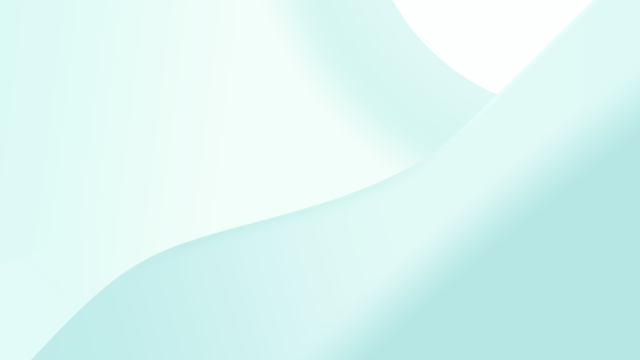
A Shadertoy shader for this background:

```glsl
const vec3 IVORY = vec3(0.949, 0.995, 0.978);
const vec3 MINT = vec3(0.862, 0.980, 0.962);
const vec3 MIST = vec3(0.890, 0.984, 0.971);
const vec3 RING = vec3(0.838, 0.966, 0.950);
const vec3 RING_INNER = vec3(0.870, 0.974, 0.964);
const vec3 DISC = vec3(0.990, 1.000, 0.996);
const vec3 FOLD_DARK = vec3(0.750, 0.925, 0.918);
const vec3 FOLD_LIGHT = vec3(0.885, 0.980, 0.966);
const vec3 DEEP = vec3(0.712, 0.906, 0.898);

const vec2 DISC_CENTER = vec2(1.62, 1.293);
const float DISC_RADIUS = 0.605;
const float RING_PEAK = 0.79;
const float RING_END = 0.96;
const float SHADE_BLUR = 0.095;
const float EDGE_BAND = 0.024;

// Smooth ramp: zero on the left, unit slope on the right
float softRamp(float t, float width) {
    return width * log(1.0 + exp(t / width));
}

// Height of the main fold
float foldHeight(float x) {
    return -0.092 + 1.10 * x
        - 0.85 * softRamp(x - 0.35, 0.08)
        + 0.25 * softRamp(x - 0.98, 0.08)
        + 0.48 * softRamp(x - 1.20, 0.04);
}

float foldDistance(vec2 p) {
    const float STEP = 0.004;
    float slope = (foldHeight(p.x + STEP) - foldHeight(p.x - STEP)) / (2.0 * STEP);
    return (p.y - foldHeight(p.x)) / sqrt(1.0 + slope * slope);
}

// Pale backdrop, ring, disc and the small wave at lower left
vec3 upperColor(vec2 p, float aa) {
    float warmth = smoothstep(-0.08, 0.72, p.x - 0.12 * (p.y - 0.5));
    vec3 color = mix(MINT, IVORY, warmth);

    float radius = length(p - DISC_CENTER);
    vec3 ring = mix(RING_INNER, RING, smoothstep(DISC_RADIUS, RING_PEAK, radius));
    color = mix(ring, color, smoothstep(RING_PEAK, RING_END, radius));
    color = mix(DISC, color, smoothstep(-aa, aa, radius - DISC_RADIUS));

    float waveHeight = 0.26 + 0.47 * p.x - 0.4 * p.x * p.x;
    float wave = smoothstep(aa, -aa, p.y - waveHeight);
    wave *= 1.0 - smoothstep(0.08, 0.36, p.x);
    color = mix(color, MIST, wave);

    // Faint crease running down to the fold
    float crease = p.y - 0.139 + 0.85 * (p.x - 0.213);
    float creaseShade = smoothstep(-aa, aa, crease) * exp(-max(crease, 0.0) / 0.06);
    return color - 0.012 * wave * creaseShade * vec3(1.0, 0.3, 0.4);
}

// Lit sheet below the fold, with a deep blurred corner
vec3 lowerColor(vec2 p, float depth) {
    float light = smoothstep(0.12, 1.30, p.x + 0.30 * p.y);
    vec3 color = mix(FOLD_DARK, FOLD_LIGHT, light);
    color = mix(color, MINT, 0.7 * smoothstep(1.45, 1.78, p.x));

    float bandReach = smoothstep(0.30, 0.55, p.x) * (1.0 - smoothstep(1.05, 1.32, p.x));
    float band = bandReach * exp(-depth * depth / (EDGE_BAND * EDGE_BAND));
    color -= 0.045 * band * vec3(1.0, 0.35, 0.4);

    float u = p.x - 0.995;
    float shadeLine = 0.074 + 0.95 * u - 0.16 * u * u;
    float shade = smoothstep(SHADE_BLUR, -SHADE_BLUR, (p.y - shadeLine) * 0.75);
    return mix(color, DEEP, shade);
}

void mainImage(out vec4 fragColor, in vec2 fragCoord) {
    // Canvas height is one unit; width is stretched to 16:9
    vec2 p = fragCoord / iResolution.xy * vec2(16.0 / 9.0, 1.0);
    float aa = 1.0 / iResolution.y;
    float d = foldDistance(p);

    vec3 color = mix(lowerColor(p, max(-d, 0.0)), upperColor(p, aa), smoothstep(-aa, aa, d));

    // Fine bright rim on the steep right part
    float rim = exp(-pow((d + 0.005) / 0.005, 2.0)) * smoothstep(1.22, 1.40, p.x);
    color += 0.02 * rim;

    fragColor = vec4(clamp(color, 0.0, 1.0), 1.0);
}
```
